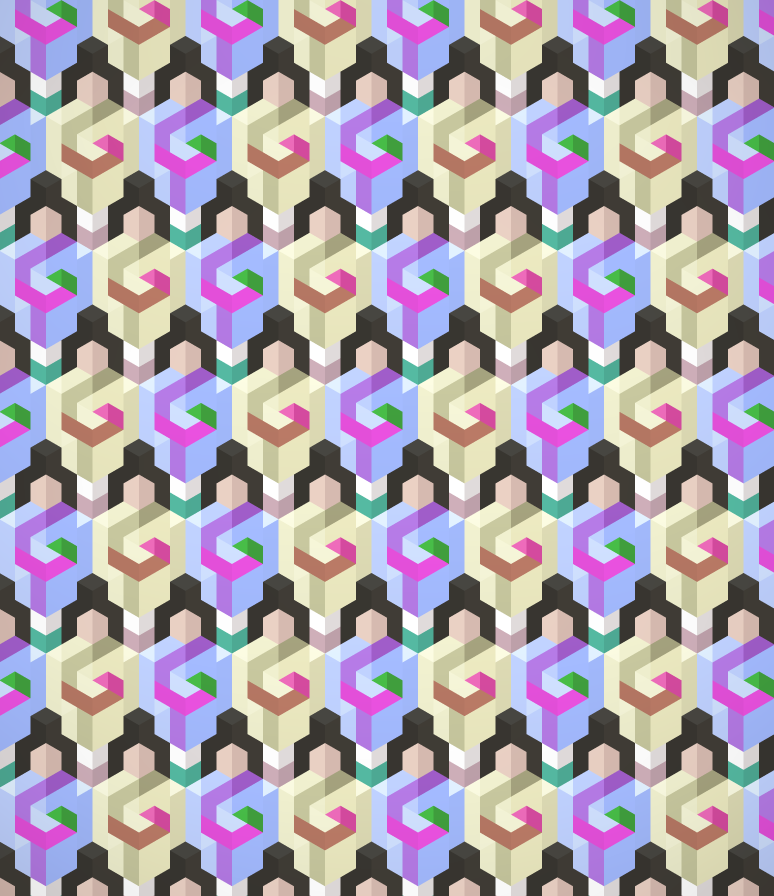
A Shadertoy shader for this pattern:

```glsl
// Isometric wallpaper: two-tone boxes with folded spiral ribbons over dark arches.

// Lattice units: x counts triangle half-widths, y counts half-edges (downwards).
const float HALF_EDGES_DOWN = 100.1;          // half-edges over the canvas height
const vec2  CELL = vec2(6.0, 15.0);           // box pitch across and down
const vec2  CANVAS_CENTER = vec2(1.0, 9.04);  // lattice position of the canvas centre
const int   SAMPLES = 4;                      // antialiasing grid per axis
const float VIGNETTE = 0.10;
const float FACE_GRADIENT = 0.03;

const vec3 DARK_LEFT  = vec3(0.22, 0.21, 0.19);
const vec3 DARK_RIGHT = vec3(0.25, 0.235, 0.21);
const vec3 DARK_TOP   = vec3(0.28, 0.275, 0.255);
const vec3 ROSE_LEFT  = vec3(0.92, 0.82, 0.77);
const vec3 ROSE_RIGHT = vec3(0.84, 0.73, 0.69);
const vec3 WHITE_LEFT  = vec3(1.0);
const vec3 WHITE_RIGHT = vec3(0.88, 0.86, 0.86);

struct Palette {
    vec3 pale, left, right, wall;
    vec3 ribbonLeft, ribbonRight, hook;
    vec3 coreLeft, coreRight, base;
};

const Palette BLUE = Palette(
    vec3(0.88, 0.94, 1.0), vec3(0.75, 0.82, 1.0), vec3(0.64, 0.73, 1.0), vec3(0.63, 0.72, 0.98),
    vec3(0.71, 0.48, 0.90), vec3(0.62, 0.36, 0.78), vec3(0.92, 0.32, 0.88),
    vec3(0.28, 0.74, 0.28), vec3(0.25, 0.62, 0.24), vec3(0.32, 0.70, 0.61));

const Palette CREAM = Palette(
    vec3(0.98, 0.98, 0.88), vec3(0.94, 0.94, 0.81), vec3(0.92, 0.91, 0.75), vec3(0.86, 0.85, 0.70),
    vec3(0.78, 0.78, 0.62), vec3(0.64, 0.63, 0.49), vec3(0.73, 0.48, 0.40),
    vec3(0.93, 0.42, 0.73), vec3(0.83, 0.29, 0.62), vec3(0.78, 0.66, 0.70));

bool between(float v, float lo, float hi) { return v > lo && v < hi; }

bool insideBox(vec2 p) {
    float ax = abs(p.x);
    return ax < 3.0 && p.y > ax - 1.0 && p.y < (ax < 2.0 ? 13.0 : 11.0) - ax;
}

// Box faces with the spiral ribbon folded across them.
vec3 boxColor(vec2 p, Palette c) {
    float fall = p.y - p.x;   // constant along edges falling to the right
    float rise = p.y + p.x;   // constant along edges rising to the right
    bool isLeft = p.x < 0.0;

    // Outer walls and their lit corners
    if (p.x < -2.0) return fall < 5.0 ? c.pale : c.left;
    if (p.x > 2.0) return rise < 5.0 ? c.pale : c.wall;

    // Top band, left band, and stem
    if (between(rise, 1.0, 3.0) && fall < 5.0) return isLeft ? c.ribbonLeft : c.ribbonRight;
    if (p.x < -1.0 && between(fall, 5.0, 7.0)) return c.ribbonLeft;
    if (between(p.x, -1.0, 0.0) && fall > 9.0) return c.ribbonLeft;

    // Lower hook
    if (isLeft && between(fall, 7.0, 9.0)) return c.hook * 0.97;
    if (!isLeft && between(rise, 7.0, 9.0) && fall > 5.0) return c.hook;

    // Inner core
    if (between(p.x, 0.0, 1.0) && rise > 5.0 && fall < 5.0) return c.coreLeft;
    if (p.x > 1.0 && between(fall, 3.0, 5.0)) return c.coreRight;

    // Plain faces, including the pale floor inside the spiral
    bool isFloor = between(rise, 3.0, 7.0) && fall > 5.0;
    if (isFloor) return mix(c.left, c.pale, 0.5);
    return isLeft ? c.left : c.right;
}

// Paints the parts belonging to one row of boxes over the given colour.
vec3 paintRow(vec3 color, vec2 p, float row) {
    float across = (p.x - 3.0 * mod(row, 2.0)) / CELL.x + 0.5;
    vec2 q = vec2((fract(across) - 0.5) * CELL.x, p.y - row * CELL.y);
    Palette c = BLUE;
    if (mod(floor(across), 2.0) > 0.5) c = CREAM;
    float ax = abs(q.x);
    float chevron = q.y + ax;
    bool isLeft = q.x < 0.0;

    if (insideBox(q)) {
        float shade = 1.0 + FACE_GRADIENT * (0.5 - q.y / 13.0);
        color = boxColor(q, c) * shade;
    }
    if (ax < 1.0) {
        // Post below the box: white band, then coloured band
        if (between(chevron, 13.0, 15.0)) color = isLeft ? WHITE_LEFT : WHITE_RIGHT;
        if (between(chevron, 15.0, 17.0)) color = c.base * (isLeft ? 1.04 : 0.95);
        // Rose hexagon and the cap of the dark arch above the box
        if (abs(q.y + 1.0) < 2.0 - ax) color = isLeft ? ROSE_LEFT : ROSE_RIGHT;
        if (abs(q.y + 6.0) < 1.0 - ax) color = DARK_TOP;
    }
    return color;
}

vec3 pattern(vec2 p) {
    float row = floor((p.y + 7.0) / CELL.y);
    float side = fract((p.x - 3.0 * mod(row, 2.0)) / CELL.x + 0.5);
    vec3 color = side < 0.5 ? DARK_LEFT : DARK_RIGHT;
    color = paintRow(color, p, row - 1.0);
    return paintRow(color, p, row);
}

void mainImage(out vec4 fragColor, in vec2 fragCoord) {
    vec2 toLattice = vec2(1.0 / sqrt(3.0), -1.0) * HALF_EDGES_DOWN / iResolution.y;
    vec3 color = vec3(0.0);
    for (int i = 0; i < SAMPLES * SAMPLES; i++) {
        vec2 jitter = (vec2(i % SAMPLES, i / SAMPLES) + 0.5) / float(SAMPLES) - 0.5;
        vec2 centered = fragCoord + jitter - 0.5 * iResolution.xy;
        color += pattern(centered * toLattice + CANVAS_CENTER);
    }
    color /= float(SAMPLES * SAMPLES);

    vec2 edge = 2.0 * fragCoord / iResolution.xy - 1.0;
    color *= 1.0 - VIGNETTE * pow(0.5 * dot(edge, edge), 2.0);
    fragColor = vec4(color, 1.0);
}
```
